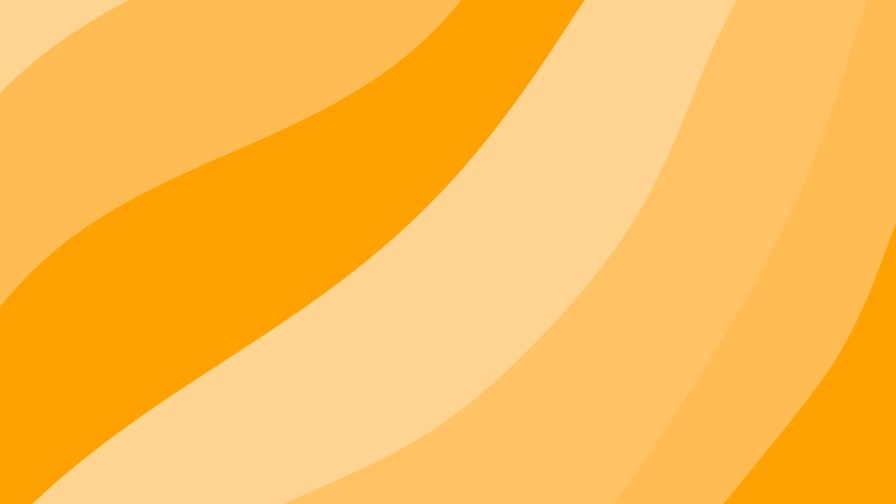
This background is drawn by a WebGL 2 fragment shader. Its source:

```glsl
#version 300 es
precision highp float;
// Flowing diagonal ribbons in warm orange tones.
// Space is turned so the ribbons run along one axis; each border is a
// tilted cosine with an optional finer ripple, painted from left to right.

uniform vec2 u_resolution;
out vec4 fragColor;

const vec3 CREAM   = vec3(1.0, 0.828, 0.565);
const vec3 APRICOT = vec3(1.0, 0.765, 0.400);
const vec3 HONEY   = vec3(1.0, 0.739, 0.320);
const vec3 ORANGE  = vec3(1.0, 0.631, 0.000);

// Cosine of the given height and frequency, cresting at peak
float wave(float along, float height, float peak, float frequency) {
    return height * cos((along - peak) * frequency);
}

// Broad border curve: a wave on a line that tilts about the crest
float border(float along, float base, float tilt, float height, float peak, float frequency) {
    return base + tilt * (along - peak) + wave(along, height, peak, frequency);
}

// Cover everything past the border with a new colour, smoothing one pixel
vec3 paint(vec3 below, vec3 color, float across, float edge, float pixel) {
    return mix(below, color, clamp((across - edge) / pixel + 0.5, 0.0, 1.0));
}

void main() {
    // Unit is the canvas height; axes follow the two diagonals
    vec2 p = gl_FragCoord.xy / u_resolution.y;
    float along = p.x + p.y;
    float across = p.x - p.y;
    float pixel = sqrt(2.0) / u_resolution.y;

    // Borders, from the upper left to the lower right
    float corner = border(along, -0.648, 0.0, -0.167, 0.833, 2.262);
    float upper  = border(along, -0.238, 0.0, 0.160, 1.800, 2.445);
    float middle = border(along, 0.160, 0.0, 0.097, 1.440, 2.189);
    float lower  = border(along, 0.590, -0.018, 0.162, 1.412, 2.121)
                 + wave(along, -0.0104, 1.424, 6.169);
    float faint  = border(along, 0.8935, -0.228, 0.2546, 1.620, 1.131)
                 + wave(along, -0.0093, 1.620, 4.847);
    float last   = border(along, 1.134, -0.030, 0.301, 1.481, 1.357)
                 + wave(along, 0.0093, 2.014, 7.983);

    // Ribbons
    vec3 color = CREAM;
    color = paint(color, HONEY, across, corner, pixel);
    color = paint(color, ORANGE, across, upper, pixel);
    color = paint(color, CREAM, across, middle, pixel);
    color = paint(color, APRICOT, across, lower, pixel);
    color = paint(color, HONEY, across, faint, pixel);
    color = paint(color, ORANGE, across, last, pixel);

    fragColor = vec4(color, 1.0);
}
```
